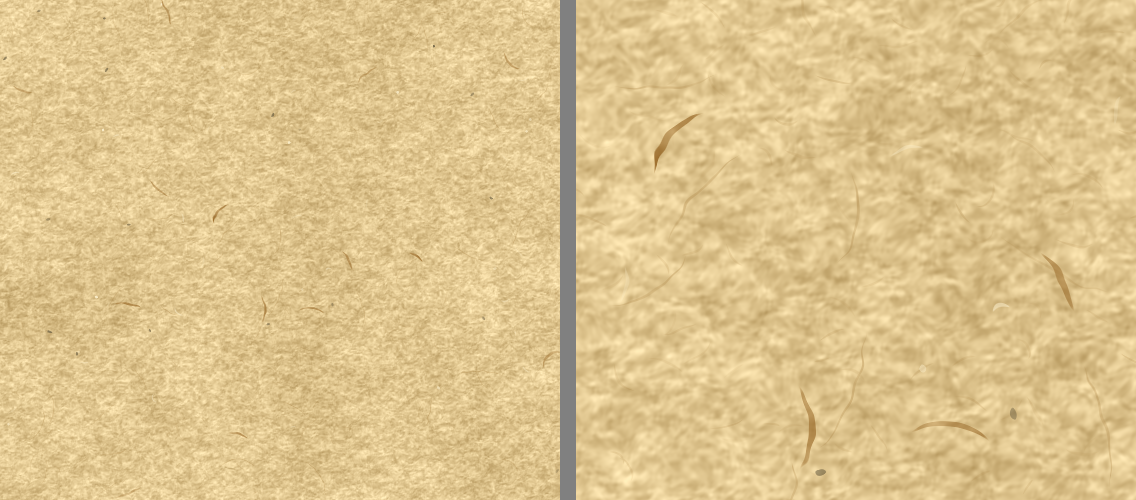
Left, the full canvas; right, a detail of the centre.
Reproduce this texture procedurally as a WebGL 1 fragment shader.

```glsl
precision highp float;
// Recycled kraft paper: layered, slightly horizontal grain over soft mottling,
// strewn with curved plant fibres, faint hairs and small specks.
// Grain is stretched value noise; every fibre is an arc placed by a jittered grid.

uniform vec2 u_resolution;

#define PAPER_COLOR  vec3(0.876, 0.774, 0.559)
#define TONE_SPREAD  vec3(0.043, 0.047, 0.050)
#define HAIR_COLOR   vec3(0.66, 0.50, 0.25)
#define FIBRE_COLOR  vec3(0.56, 0.36, 0.10)
#define SPECK_COLOR  vec3(0.34, 0.30, 0.20)
#define PALE_COLOR   vec3(0.99, 0.94, 0.80)
#define MOTTLE_GAIN  0.80
#define CLUMP_GAIN   1.18
#define GRAIN_GAIN   1.60
#define DUST_GAIN    0.90
#define WARP         0.003

float hash(vec2 p) {
  vec3 q = fract(p.xyx * 0.1031);
  q += dot(q, q.yzx + 33.33);
  return fract((q.x + q.y) * q.z);
}

// Value noise in -1..1
float noise(vec2 p) {
  vec2 cell = floor(p);
  vec2 f = fract(p);
  f = f * f * (3.0 - 2.0 * f);
  float low = mix(hash(cell), hash(cell + vec2(1.0, 0.0)), f.x);
  float high = mix(hash(cell + vec2(0.0, 1.0)), hash(cell + vec2(1.0)), f.x);
  return 2.0 * mix(low, high, f.y) - 1.0;
}

mat2 rotation(float angle) {
  float c = cos(angle), s = sin(angle);
  return mat2(c, -s, s, c);
}

// Sum of noise bands, close to unit deviation
float paperTone(vec2 p) {
  float mottle = 0.75 * noise(p * 5.0 + 3.0) + 0.65 * noise(p * 17.0 + 41.0);
  vec2 drift = vec2(noise(p * 55.0 + 11.0), noise(p * 55.0 + 83.0));
  vec2 q = rotation(0.12) * (p + WARP * drift);
  float clump = noise(q * vec2(58.0, 115.0) + 19.0);
  float grain = noise(q * vec2(170.0, 265.0) + 57.0);
  float dust = noise(rotation(0.6) * q * vec2(330.0, 390.0) + 131.0);
  return MOTTLE_GAIN * mottle + CLUMP_GAIN * clump
       + GRAIN_GAIN * grain + DUST_GAIN * dust;
}

// Coverage of tapered arcs, one per occupied grid cell.
// size = half length and half width; turn = range of directions about horizontal.
float fibres(vec2 p, float pitch, float density, vec2 size, float turn, float seed) {
  float pixel = 1.0 / u_resolution.y;
  float cover = 0.0;
  vec2 home = floor(p / pitch);
  for (int j = -1; j <= 1; j++) {
    for (int i = -1; i <= 1; i++) {
      vec2 cell = home + vec2(float(i), float(j));
      vec2 key = cell + seed;
      float present = step(hash(key + 7.3), density);
      vec2 jitter = vec2(hash(key + 13.1), hash(key + 29.7));
      float angle = turn * (hash(key + 41.9) - 0.5);
      float span = size.x * mix(0.45, 1.0, hash(key + 53.3));
      float radius = span * mix(0.7, 4.0, hash(key + 67.7));
      float side = sign(hash(key + 71.9) - 0.5);
      vec2 q = rotation(angle) * (p - (cell + jitter) * pitch);
      q.y *= side;
      // Position along and across the arc
      float along = radius * atan(q.x, radius - q.y);
      float across = abs(length(q - vec2(0.0, radius)) - radius);
      float t = min(abs(along) / span, 1.0);
      float width = size.y * (1.0 - t * t);
      float body = clamp(0.5 + (width - across) / pixel, 0.0, 1.0);
      float ends = 1.0 - smoothstep(0.75, 1.0, t);
      float strength = mix(0.3, 1.0, hash(key + 97.1));
      cover = max(cover, present * strength * body * ends);
    }
  }
  return cover;
}

void main() {
  vec2 p = gl_FragCoord.xy / u_resolution.y;
  vec3 color = PAPER_COLOR + TONE_SPREAD * paperTone(p);

  // Wobble keeps the fibres from looking drawn
  vec2 wob = p + 0.0018 * vec2(noise(p * 90.0 + 5.0), noise(p * 90.0 + 37.0));

  // Faint hairs pressed into the sheet
  float fuzz = fibres(wob, 0.034, 0.7, vec2(0.014, 0.0008), 2.2, 100.0);
  float hairs = fibres(wob, 0.085, 0.55, vec2(0.046, 0.0008), 6.28, 200.0);
  float patchy = 0.7 + 0.3 * noise(p * 75.0 + 9.0);
  color = mix(color, HAIR_COLOR, patchy * max(0.24 * fuzz, 0.48 * hairs));

  // Pale slivers and white flecks
  float slivers = fibres(wob, 0.12, 0.3, vec2(0.014, 0.0012), 3.0, 300.0);
  float flecks = fibres(p, 0.19, 0.28, vec2(0.0048, 0.0027), 6.28, 400.0);
  color = mix(color, PALE_COLOR, max(0.6 * slivers, flecks));

  // Bold brown fibres and dark specks
  float bold = fibres(wob, 0.20, 0.38, vec2(0.032, 0.0021), 6.28, 500.0);
  float specks = fibres(wob, 0.15, 0.35, vec2(0.0060, 0.0022), 6.28, 600.0);
  color = mix(color, FIBRE_COLOR, 0.9 * patchy * bold);
  color = mix(color, SPECK_COLOR, 0.75 * specks);

  gl_FragColor = vec4(clamp(color, 0.0, 1.0), 1.0);
}
```
